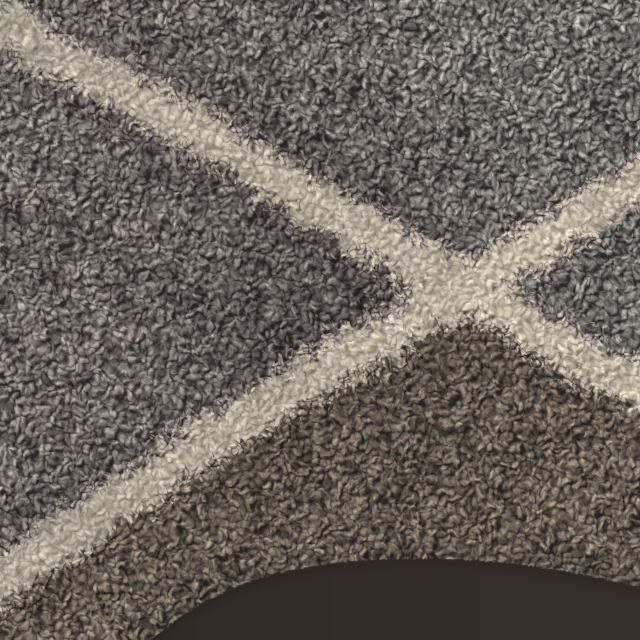
Write a Shadertoy shader that draws this texture.

```glsl
vec3 hash3(vec2 cell) {
    vec3 q = fract(cell.xyx * vec3(0.1031, 0.1030, 0.0973));
    q += dot(q, q.yxz + 33.33);
    return fract((q.xxy + q.yzz) * q.zyx);
}

// Cellular strands: x is the height of the pile, y a smoothly blended tint.
vec2 strands(vec2 p, float lean) {
    vec2 cell = floor(p), f = fract(p);
    float height = 0.0, tint = 0.0, total = 0.001;
    for (int j = -1; j <= 1; j++)
    for (int i = -1; i <= 1; i++) {
        vec2 offset = vec2(i, j);
        vec3 rnd = hash3(cell + offset);
        vec2 d = f - offset - rnd.xy;
        float angle = lean + (rnd.z - 0.5) * 3.0;
        vec2 along = vec2(cos(angle), sin(angle));
        d -= along * clamp(dot(d, along), -0.25, 0.25);
        float dist = length(d), level = fract(rnd.z * 7.3 + rnd.x);
        height = max(height, (0.35 + 0.65 * level) * (1.0 - smoothstep(0.0, 0.72, dist)));
        float weight = exp(-9.0 * dist * dist);
        tint += weight * rnd.y;
        total += weight;
    }
    return vec2(height, tint / total);
}

float waves(vec2 p) {
    float sum = 0.0, amp = 0.5;
    for (int i = 0; i < 4; i++) {
        sum += amp * sin(p.x + 1.3 * sin(p.y)) * cos(p.y * 1.1 - 0.7 * sin(p.x));
        p = mat2(1.5, 1.1, -1.1, 1.5) * p + 1.7;
        amp *= 0.6;
    }
    return sum;
}

float segment(vec2 p, vec2 a, vec2 b) {
    vec2 ab = b - a;
    return length(p - a - ab * clamp(dot(p - a, ab) / dot(ab, ab), 0.0, 1.0));
}

// Distance to the centre lines of the two crossing stripes.
float stripes(vec2 p) {
    vec2 cross = vec2(0.725, 0.55);
    float falling = min(segment(p, vec2(-0.05, 0.99), vec2(0.234, 0.836)),
                        segment(p, vec2(0.234, 0.836), vec2(0.43, 0.722)));
    falling = min(falling, segment(p, vec2(0.43, 0.722), cross));
    falling = min(falling, segment(p, cross, vec2(1.05, 0.36)));
    float rising = min(segment(p, vec2(-0.05, 0.06), vec2(0.33, 0.312)),
                       segment(p, vec2(0.33, 0.312), cross));
    rising = min(rising, segment(p, cross, vec2(1.05, 0.745)));
    // A rounded union fills the corners of the crossing.
    float k = clamp(0.5 + 0.5 * (rising - falling) / 0.04, 0.0, 1.0);
    return mix(rising, falling, k) - 0.04 * k * (1.0 - k);
}

float floorEdge(float x) {
    float dx = x - 0.66, d2 = dx * dx;
    return 0.127 - (dx < 0.0 ? 0.35 * d2 + 2.0 * d2 * d2 : 0.4 * d2);
}

void mainImage(out vec4 fragColor, in vec2 fragCoord) {
    vec2 uv = fragCoord / iResolution.xy;
    float pixel = 1.0 / iResolution.y;

    // Pile: clumps, tufts and fine strands, lit from the upper left.
    vec2 p = uv + 0.006 * vec2(waves(uv * 61.0), waves(uv.yx * 67.0 + 5.0));
    float lean = 1.5 + 0.8 * waves(uv * 6.0);
    vec2 clump = strands(p * 46.0 + 9.0, lean);
    vec2 tuft = strands(p * 92.0, lean);
    vec2 lit = strands((p + vec2(-0.003, 0.004)) * 92.0, lean);
    vec2 fine = strands(p * 160.0 + 17.0, lean + 0.6);
    float relief = 0.75 * (tuft.x - 0.42) + 0.5 * (fine.x - 0.42) + 0.4 * (tuft.x - lit.x)
                 + 0.35 * (tuft.y - 0.5) + 0.3 * (fine.y - 0.5) + 0.25 * (clump.y - 0.5);
    float patches = waves(uv * 13.0) + 0.6 * waves(uv * 47.0 + 3.0);

    // Stripe with a frayed, tufted outline.
    float frayed = 0.022 * (clump.y - 0.5) + 0.026 * (tuft.y - 0.5) - 0.02 * (fine.x - 0.42)
                 + 0.006 * waves(uv * 24.0);
    float plain = stripes(uv);
    float dist = plain + frayed;
    float stripe = 1.0 - smoothstep(0.02, 0.05, dist);

    // Grey wool: violet at the left, cool at the upper right, brown below.
    vec3 grey = mix(vec3(0.42, 0.39, 0.38), vec3(0.44, 0.43, 0.415),
                    smoothstep(0.7, 1.5, uv.x + uv.y * 0.6));
    float below = smoothstep(0.02, -0.06, uv.y - min(0.10 + 0.63 * uv.x, 1.02 - 0.64 * uv.x));
    grey = mix(grey, vec3(0.385, 0.35, 0.31), below);
    vec2 wedge = uv - vec2(0.5, 0.56);
    grey *= 1.0 - 0.17 * exp(-18.0 * dot(wedge, wedge));
    grey *= 1.0 - 0.08 * smoothstep(0.11, 0.05, plain) * (1.0 - stripe);
    grey *= max(0.4, 1.0 + 0.07 * patches + 0.95 * relief);

    vec3 cream = mix(vec3(0.68, 0.65, 0.59), vec3(0.745, 0.70, 0.63), smoothstep(0.1, 0.8, uv.x));
    cream *= 1.0 + 0.03 * patches + 0.36 * relief;
    vec3 color = mix(grey, cream, stripe);

    // Smooth floor under the curved hem, with a narrow shadow.
    float hem = (uv.y - floorEdge(uv.x)) / (1.0 + 0.9 * abs(uv.x - 0.66));
    hem += 0.002 * (fine.x - 0.4);
    color *= 0.85 + 0.15 * smoothstep(0.0, 0.035, hem);
    color += 0.04 * exp(-pow((hem - 0.002) / 0.002, 2.0));
    vec3 ground = vec3(0.2, 0.172, 0.155) * (1.0 + 0.1 * (uv.x - 0.6));
    ground *= 0.9 + 0.1 * smoothstep(0.0, -0.02, hem);
    color = mix(ground, color, smoothstep(-pixel, pixel, hem));

    fragColor = vec4(clamp(color, 0.0, 1.0), 1.0);
}
```
